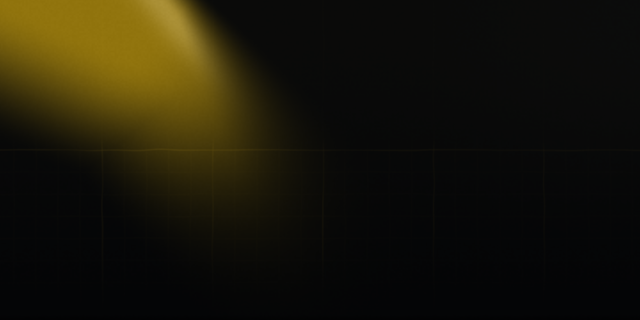
Give the GLSL for this background, as a Shadertoy shader.

```glsl
// Golden spotlight falling from the upper left over a dark, faintly gridded wall.
#define BEAM_ORIGIN vec2(0.61, 1.0)
#define BEAM_DIR vec2(0.63, -0.777)
#define BEAM_REACH 0.45
#define BEAM_GOLD vec3(0.53, 0.415, 0.015)
#define HIGHLIGHT vec3(0.10, 0.11, 0.16)
#define WALL_TOP vec3(0.038, 0.039, 0.036)
#define WALL_BOTTOM vec3(0.016, 0.019, 0.024)
#define LINE_GOLD vec3(0.060, 0.046, 0.008)
#define GRID_ORIGIN vec2(0.320, 0.531)
#define GRID_STEP 0.345
#define GRAIN 0.010

float hash(vec2 p) {
    vec3 q = fract(vec3(p.xyx) * 0.1031);
    q += dot(q, q.yzx + 33.33);
    return fract((q.x + q.y) * q.z);
}

float noise(vec2 p) {
    vec2 cell = floor(p), f = fract(p);
    f = f * f * (3.0 - 2.0 * f);
    float low = mix(hash(cell), hash(cell + vec2(1, 0)), f.x);
    float high = mix(hash(cell + vec2(0, 1)), hash(cell + vec2(1, 1)), f.x);
    return mix(low, high, f.y);
}

// Soft line of the given half width at distance d
float softLine(float d, float halfWidth) {
    float pixel = 1.0 / iResolution.y;
    return 1.0 - smoothstep(0.0, halfWidth + pixel, abs(d));
}

// Signed distance to the nearest multiple of a step
float repeatDistance(float x, float stepSize) {
    return x - stepSize * round(x / stepSize);
}

// Gold light: sharp upper-right edge, wide soft lower-left edge
vec3 beam(vec2 p) {
    vec2 offset = p - BEAM_ORIGIN;
    float along = dot(offset, BEAM_DIR);
    float across = dot(offset, vec2(-BEAM_DIR.y, BEAM_DIR.x));
    float ahead = max(along, 0.0);

    float blur = 0.06 + 0.25 * ahead;
    float rightEdge = 1.0 - smoothstep(-1.4 * blur, 0.6 * blur, across);
    float leftCentre = -0.51 + 0.5 * min(along, 0.2);
    float leftEdge = smoothstep(leftCentre - 0.23, leftCentre + 0.23, across);
    float reach = exp(-pow(ahead / BEAM_REACH, 2.0));

    // Pale streak beside the sharp edge
    float streak = exp(-pow((across + 0.09) / 0.055, 2.0) - pow(ahead / 0.20, 2.0));
    return rightEdge * (BEAM_GOLD * leftEdge * reach + HIGHLIGHT * streak);
}

// Uneven tile grid, clearest below the main horizontal line
vec3 grid(vec2 p) {
    vec2 wobble = vec2(noise(p.yx * 14.0), noise(p * 14.0 + 40.0)) - 0.5;
    vec2 q = p - GRID_ORIGIN + 0.005 * wobble;
    float wear = 0.4 + 0.6 * noise(p * 9.0 + 7.0);
    float lower = mix(0.15, 1.0, 1.0 - smoothstep(-0.02, 0.05, q.y));
    lower *= smoothstep(0.0, 0.3, p.y);
    float rightFade = mix(1.0, 0.55, smoothstep(0.5, 1.8, p.x));

    float horizon = softLine(q.y, 0.002);
    float major = softLine(repeatDistance(q.x, GRID_STEP), 0.002);
    float minorStep = GRID_STEP / 5.0;
    float minor = max(softLine(repeatDistance(q.x, minorStep), 0.002),
                      softLine(repeatDistance(q.y, minorStep), 0.002));
    float strength = 0.75 * horizon + lower * (0.55 * major + 0.18 * minor);
    return LINE_GOLD * strength * wear * rightFade;
}

void mainImage(out vec4 fragColor, in vec2 fragCoord) {
    vec2 p = fragCoord / iResolution.y;
    p.x *= 2.0 * iResolution.y / iResolution.x;

    // Dark wall with a slightly lighter upper right
    vec3 color = mix(WALL_BOTTOM, WALL_TOP, smoothstep(0.0, 0.9, p.y));
    color += 0.006 * smoothstep(1.2, 2.0, p.x) * smoothstep(0.2, 0.8, p.y);
    color *= mix(0.6, 1.0, smoothstep(0.0, 0.02, p.y));

    // Light, lines and fine surface grain
    vec3 light = beam(p);
    color += light + grid(p);
    float grain = noise(p * 180.0) - 0.5;
    color += GRAIN * grain * (0.25 + 2.0 * light.r);

    fragColor = vec4(clamp(color, 0.0, 1.0), 1.0);
}
```
